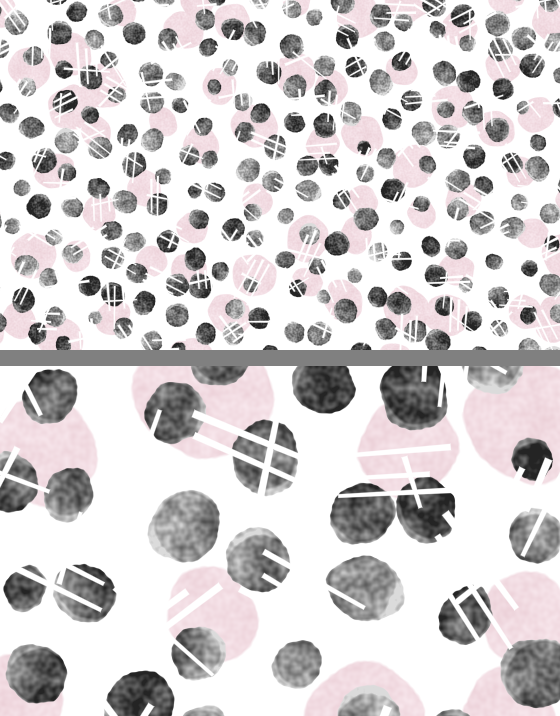
Top, the full canvas; bottom, a detail of the centre.
Give the GLSL for this pattern, as a Shadertoy shader.

```glsl
// Scattered watercolour dots in charcoal greys over larger pale pink blobs,
// scratched by small clusters of straight white strokes. Each layer is a jittered
// staggered grid; gradient noise bends the outlines and granulates the paint.

const vec3 PAPER = vec3(1.0);
const vec3 PINK = vec3(0.95, 0.865, 0.89);
const float PI = 3.14159265;

vec2 hash22(vec2 p) {
    vec3 q = fract(p.xyx * vec3(0.1031, 0.1030, 0.0973));
    q += dot(q, q.yzx + 33.33);
    return fract((q.xx + q.yz) * q.zy);
}

vec2 rotate(vec2 p, float angle) {
    float c = cos(angle), s = sin(angle);
    return vec2(c * p.x - s * p.y, s * p.x + c * p.y);
}

float cornerSlope(vec2 corner, vec2 offset) {
    float angle = 2.0 * PI * hash22(corner).x;
    return dot(vec2(cos(angle), sin(angle)), offset);
}

float gradientNoise(vec2 p) {
    vec2 i = floor(p), f = p - i;
    vec2 u = f * f * f * (f * (f * 6.0 - 15.0) + 10.0);
    vec2 e = vec2(1.0, 0.0);
    return mix(mix(cornerSlope(i, f), cornerSlope(i + e, f - e), u.x),
               mix(cornerSlope(i + e.yx, f - e.yx), cornerSlope(i + 1.0, f - 1.0), u.x), u.y);
}

// Fine paper granulation, about -0.8 to 0.8
float paintGrain(vec2 p) {
    return gradientNoise(p * 165.0) + 0.6 * gradientNoise(p * 80.0 + 31.0);
}

// Cell of a grid whose odd rows are shifted by half a cell
vec2 neighbourCell(vec2 p, vec2 step, float size) {
    float row = floor(p.y / size) + step.y;
    return vec2(floor(p.x / size - 0.5 * mod(row, 2.0)) + step.x, row);
}

vec2 cellPoint(vec2 cell, float size, float jitter, float seed) {
    vec2 shift = vec2(0.5 * mod(cell.y, 2.0), 0.0);
    return (cell + shift + 0.5 + jitter * (hash22(cell + seed) - 0.5)) * size;
}

// Signed distance to a slightly squashed, wobbly disc
float blobDistance(vec2 d, float radius, vec2 rnd) {
    vec2 q = rotate(d, rnd.x * PI) * vec2(1.0 + 0.14 * rnd.y, 1.0 - 0.05 * rnd.y);
    vec2 dir = d / max(length(d), 1e-4);
    return length(q) - radius * (1.0 + 0.13 * gradientNoise(dir * 1.3 + rnd * 40.0));
}

float coverage(float dist, float softness) {
    return 1.0 - smoothstep(-softness, softness, dist);
}

vec3 paintPink(vec3 color, vec2 p, float size, float grain, float px) {
    for (int k = 0; k < 9; k++) {
        vec2 cell = neighbourCell(p, vec2(k % 3 - 1, k / 3 - 1), size);
        vec2 rnd = hash22(cell + 71.0), rnd2 = hash22(cell + 113.0);
        vec2 d = p - cellPoint(cell, size, 0.6, 17.0);
        float dist = blobDistance(d, mix(0.042, 0.068, rnd.x), rnd2) + 0.0012 * grain;
        float blotch = gradientNoise(p * 24.0 + rnd * 50.0);
        float depth = 0.012 * (rnd.y - 0.5) + 0.04 * grain + 0.035 * blotch;
        vec3 wash = PINK - depth * vec3(0.6, 1.1, 1.0);
        color = mix(color, wash, coverage(dist, max(px, 0.0016)));
    }
    return color;
}

vec3 paintGrey(vec3 color, vec2 p, float size, float grain, float px) {
    for (int k = 0; k < 9; k++) {
        vec2 cell = neighbourCell(p, vec2(k % 3 - 1, k / 3 - 1), size);
        vec2 rnd = hash22(cell + 211.0), rnd2 = hash22(cell + 307.0);
        vec2 d = p - cellPoint(cell, size, 0.46, 53.0);
        float radius = mix(0.018, 0.036, sqrt(rnd.x));
        float dist = blobDistance(d, radius, rnd2) + 0.0012 * grain;
        // Second, darker coat sits off centre and leaves a pale crescent
        vec2 lean = rotate(vec2(1.0, 0.0), 2.0 * PI * rnd2.y);
        float coat = blobDistance(d + lean * radius * 0.16, radius * 0.97, rnd2.yx);
        float tone = mix(0.2, 0.66, rnd.y) + 0.09 * dot(d, lean) / radius;
        tone += 0.28 * gradientNoise(p * 38.0 + rnd * 60.0) + 0.24 * grain;
        tone += 0.22 * smoothstep(-0.0015, 0.002, coat);
        tone -= 0.07 * (1.0 - smoothstep(0.0, 0.003, abs(dist + 0.002)));
        color = mix(color, vec3(clamp(tone, 0.14, 0.86)), coverage(dist, px));
    }
    return color;
}

// Groups of three parallel strokes and one that crosses them
float scratches(vec2 p, float size, float px) {
    float mask = 0.0;
    for (int k = 0; k < 9; k++) {
        vec2 cell = neighbourCell(p, vec2(k % 3 - 1, k / 3 - 1), size);
        vec2 d = p - cellPoint(cell, size, 0.6, 401.0);
        vec2 group = hash22(cell + 503.0);
        float angle = floor(group.x * 6.0) * PI / 6.0 + 0.2 * (group.y - 0.5);
        for (int s = 0; s < 4; s++) {
            vec2 rnd = hash22(cell * 5.0 + float(s) * 17.0 + 601.0);
            float turn = s == 3 ? 1.0 + 0.8 * group.y : 0.12 * (rnd.x - 0.5);
            vec2 q = rotate(d, -angle - turn);
            q -= vec2(0.04 * (rnd.x - 0.5), s == 3 ? 0.0 : (float(s) - 1.0 + 0.5 * (rnd.y - 0.5)) * 0.021);
            float halfLength = mix(0.022, 0.068, rnd.y);
            float halfWidth = mix(0.0021, 0.0034, rnd.x) * (1.0 + 0.2 * q.x / halfLength);
            mask = max(mask, coverage(max(abs(q.x) - halfLength, abs(q.y) - halfWidth), px));
        }
    }
    return mask;
}

void mainImage(out vec4 fragColor, in vec2 fragCoord) {
    vec2 p = fragCoord / iResolution.y;
    float px = 0.8 / iResolution.y;
    float grain = paintGrain(p);
    vec3 color = paintPink(PAPER, rotate(p, 0.65) + 3.0, 0.17, grain, px);
    color = paintGrey(color, rotate(p, 0.35) + 5.0, 0.093, grain, px);
    color = mix(color, PAPER, scratches(p + 2.0, 0.132, px));
    fragColor = vec4(color, 1.0);
}
```
